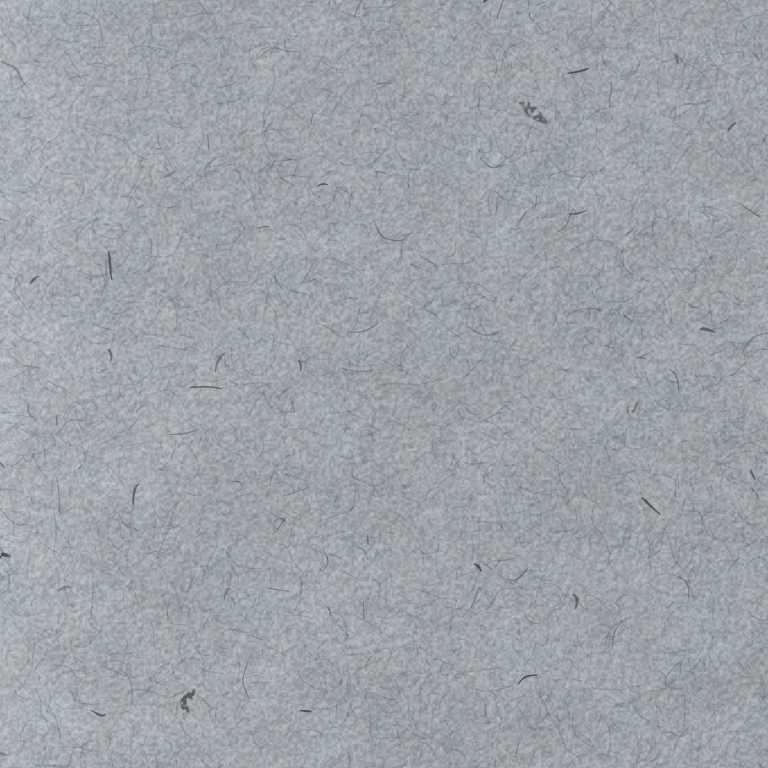
This texture is drawn by a WebGL 2 fragment shader. Its source:

```glsl
#version 300 es
precision highp float;
// Blue-grey recycled paper with fine grain, curled fibres and sparse dark flecks.

uniform vec2 u_resolution;
out vec4 fragColor;

const float PI = 3.14159265;
const vec3 PAPER = vec3(0.622, 0.642, 0.664);
const vec3 FIBRE_INK = vec3(0.17, 0.18, 0.20);

// Integer hash: four random values per lattice cell and seed.
vec4 hash4(vec2 cell, int seed) {
    ivec2 c = ivec2(cell);
    uvec4 v = uvec4(uint(c.x), uint(c.y), uint(seed), uint(c.x + seed * 57));
    v = v * 1664525u + 1013904223u;
    for (int i = 0; i < 2; i++) {
        v.x += v.y * v.w;
        v.y += v.z * v.x;
        v.z += v.x * v.y;
        v.w += v.y * v.z;
        v ^= v >> 16u;
    }
    return vec4(v >> 8u) / 16777216.0;
}

float noise(vec2 p, int seed) {
    vec2 i = floor(p);
    vec2 f = fract(p);
    f = f * f * (3.0 - 2.0 * f);
    float low = mix(hash4(i, seed).x, hash4(i + vec2(1, 0), seed).x, f.x);
    float high = mix(hash4(i + vec2(0, 1), seed).x, hash4(i + vec2(1, 1), seed).x, f.x);
    return mix(low, high, f.y);
}

float fbm(vec2 p, int seed) {
    float sum = 0.0;
    float weight = 0.5;
    for (int i = 0; i < 4; i++) {
        sum += weight * noise(p, seed + i);
        p = p * 2.03 + 7.3;
        weight *= 0.55;
    }
    return sum / 1.01;
}

// Lit slope of a noise surface, centred on zero.
float relief(vec2 p, int seed) {
    return noise(p, seed) - noise(p + vec2(0.45, -0.45), seed);
}

// Coverage of one tapered, bent stroke lying along the x axis.
float stroke(vec2 p, float halfLength, float halfWidth, float bend, float edge) {
    float slope = 2.0 * bend * p.x;
    float across = (p.y - bend * p.x * p.x) * inversesqrt(1.0 + slope * slope);
    float beyond = max(abs(p.x) - halfLength, 0.0);
    float along = min(abs(p.x) / halfLength, 1.0);
    float width = halfWidth * (1.0 - 0.7 * along * along);
    return 1.0 - smoothstep(max(width - edge, 0.0), width + edge, length(vec2(beyond, across)));
}

// Scattered strokes, one candidate per cell; sizes are in canvas units.
float fibres(vec2 uv, float cells, int seed, float density, vec2 lengths,
             float halfWidth, float curl, float spread, float edge) {
    vec2 home = floor(uv * cells);
    float cover = 0.0;
    for (int y = -1; y <= 1; y++) {
        for (int x = -1; x <= 1; x++) {
            vec2 cell = home + vec2(x, y);
            vec4 place = hash4(cell, seed);
            vec4 form = hash4(cell, seed + 101);
            if (place.z > density) continue;
            float angle = 0.28 + (form.x + form.y - 1.0) * PI * spread;
            float c = cos(angle);
            float s = sin(angle);
            vec2 p = mat2(c, -s, s, c) * (uv - (cell + place.xy) / cells);
            float halfLength = mix(lengths.x, lengths.y, form.z * form.z);
            float bend = (form.w - 0.5) * curl / halfLength;
            float strength = mix(0.35, 1.0, place.w);
            cover = max(cover, strength * stroke(p, halfLength, halfWidth, bend, edge));
        }
    }
    return cover;
}

void main() {
    float side = min(u_resolution.x, u_resolution.y);
    vec2 uv = gl_FragCoord.xy / side;
    float edge = max(0.8 / side, 0.0012);

    // Broad light falloff and cloudy pulp.
    float cloud = fbm(uv * vec2(14.0, 19.0), 3) - 0.5;
    float tone = 0.045 * exp(-uv.x * 7.0) - 0.012 * (uv.x - 0.4) + 0.07 * cloud;

    // Fine tooth of the surface.
    tone += 0.11 * (noise(uv * 340.0, 11) - 0.5);
    tone += 0.05 * (noise(uv * vec2(120.0, 170.0), 13) - 0.5);
    tone += 0.055 * relief(uv * 190.0, 17);
    vec3 colour = PAPER + tone;
    colour += vec3(0.012, 0.002, -0.012) * (fbm(uv * 32.0, 23) - 0.5) * 2.0;

    // Wavering coordinates give the fibres uneven curls.
    vec2 waver = vec2(noise(uv * 45.0, 31), noise(uv * 45.0, 37)) - 0.5;
    vec2 bent = uv + 0.009 * waver;

    // Faint felted fibres, blue-grey below and pale above.
    for (int i = 0; i < 5; i++) {
        float felt = fibres(bent + 0.013 * float(i), 22.0 + float(i) * 2.0, 200 + i * 7,
                            0.85, vec2(0.007, 0.029), 0.0005, 1.1, 0.9, edge);
        colour -= vec3(0.088, 0.083, 0.070) * felt;
    }
    float pale = fibres(bent, 27.0, 307, 0.8, vec2(0.006, 0.022), 0.0006, 1.0, 0.9, edge);
    colour += 0.045 * pale;

    // Sparse darker hairs and short bold splinters.
    float hair = fibres(bent, 15.0, 401, 0.45, vec2(0.006, 0.025), 0.0006, 0.8, 0.8, edge);
    float splinter = fibres(bent, 8.0, 503, 0.42, vec2(0.006, 0.022), 0.0015, 0.5, 0.8, edge);
    colour = mix(colour, FIBRE_INK, 0.42 * hair);
    colour = mix(colour, FIBRE_INK, 0.8 * splinter);

    // Broad flecks broken up by the tooth.
    float fleck = fibres(bent, 4.0, 607, 0.3, vec2(0.018, 0.042), 0.0062, 0.15, 0.4, edge * 1.5);
    float broken = smoothstep(0.22, 0.65, noise(uv * 270.0, 41));
    colour = mix(colour, FIBRE_INK, 0.9 * fleck * broken);

    fragColor = vec4(clamp(colour, 0.0, 1.0), 1.0);
}
```
